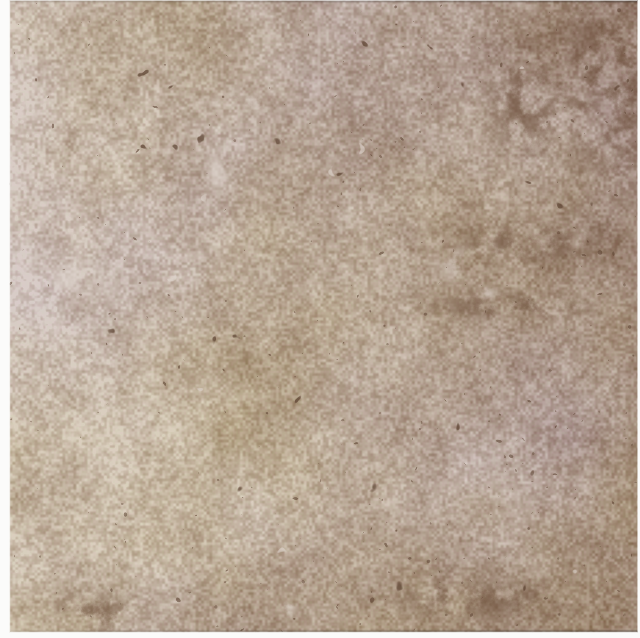
This texture is drawn by a Shadertoy shader. Its source:

```glsl
#define PAPER_DARK vec3(0.545, 0.440, 0.355)
#define PAPER_LIGHT vec3(0.800, 0.745, 0.690)
#define STAIN_COLOR vec3(0.41, 0.29, 0.21)
#define SCUFF_COLOR vec3(0.86, 0.82, 0.79)
#define MARGIN_COLOR vec3(0.985, 0.985, 0.98)
#define GRAIN_SCALE 230.0
#define GRAIN_STRENGTH 0.52
#define CLOUD_STRENGTH 0.85
#define PAPER_MIN vec2(0.0156, 0.0095)
#define PAPER_MAX vec2(0.9960, 0.9990)

float hash(vec2 p) {
    vec3 q = fract(p.xyx * 0.1031);
    q += dot(q, q.yzx + 33.33);
    return fract((q.x + q.y) * q.z);
}

float noise(vec2 p) {
    vec2 i = floor(p), f = fract(p);
    f = f * f * (3.0 - 2.0 * f);
    vec2 e = vec2(1.0, 0.0);
    return mix(mix(hash(i), hash(i + e), f.x),
               mix(hash(i + e.yx), hash(i + e.xx), f.x), f.y);
}

float fbm(vec2 p) {
    float sum = 0.0, amp = 0.52;
    for (int i = 0; i < 5; i++) {
        sum += amp * noise(p);
        p = mat2(1.6, 1.2, -1.2, 1.6) * p + 17.3;
        amp *= 0.5;
    }
    return sum;
}

// Soft elliptical patches: centre in xy, radii in zw
float patches(vec2 p, vec4 list[6]) {
    float sum = 0.0;
    for (int i = 0; i < 6; i++) {
        vec2 d = (p - list[i].xy) / list[i].zw;
        sum += exp(-dot(d, d));
    }
    return sum;
}

// Sparse ragged flecks, one at most in each cell
float flecks(vec2 p, float cells, float density, float bend, float seed) {
    vec2 g = p * cells;
    vec2 id = floor(g) + seed;
    vec2 jitter = vec2(hash(id + 3.1), hash(id + 7.7));
    vec2 q = fract(g) - mix(vec2(0.27), vec2(0.73), jitter);
    float angle = 6.2832 * hash(id + 11.3);
    q = mat2(cos(angle), sin(angle), -sin(angle), cos(angle)) * q;
    q.y += bend * q.x * q.x;
    float radius = mix(0.06, 0.17, pow(hash(id + 19.9), 2.0));
    float stretch = mix(1.0, 2.6, hash(id + 23.5));
    float d = length(q * vec2(1.0, stretch)) - radius;
    d += (noise(p * 170.0 + seed) - 0.5) * 0.14;
    float present = step(hash(id + 31.7), density);
    return present * (1.0 - smoothstep(-0.05, 0.06, d));
}

void mainImage(out vec4 fragColor, in vec2 fragCoord) {
    vec2 uv = fragCoord / iResolution.xy;
    vec2 p = uv * vec2(iResolution.x / iResolution.y, 1.0);

    vec4 stains[6] = vec4[6](
        vec4(0.82, 0.84, 0.05, 0.09), vec4(0.83, 0.62, 0.11, 0.03),
        vec4(0.76, 0.06, 0.13, 0.03), vec4(0.15, 0.04, 0.06, 0.03),
        vec4(0.80, 0.52, 0.13, 0.02), vec4(0.96, 0.88, 0.08, 0.16));
    vec4 scuffs[6] = vec4[6](
        vec4(0.38, 0.84, 0.055, 0.02), vec4(0.72, 0.585, 0.035, 0.025),
        vec4(0.12, 0.56, 0.05, 0.025), vec4(0.34, 0.73, 0.015, 0.03),
        vec4(0.45, 0.05, 0.015, 0.02), vec4(0.765, 0.54, 0.012, 0.01));

    // Light falls off to the right and towards the foot
    float tone = 0.87 - 0.17 * uv.x - 0.39 * uv.x * uv.x;
    tone += 0.12 * smoothstep(0.12, 0.0, uv.x);
    tone -= 0.16 * smoothstep(0.16, 0.02, uv.y);
    vec2 haze = (uv - vec2(0.55, 0.26)) / vec2(0.22, 0.13);
    tone += 0.13 * exp(-dot(haze, haze));

    // Mottling and paper grain
    float clouds = fbm(p * 5.0 + 4.0) - 0.5;
    float blotches = fbm(p * vec2(26.0, 19.0) + 40.0) - 0.5;
    float fine = noise(p * GRAIN_SCALE) - 0.5;
    float coarse = noise(p * GRAIN_SCALE * 0.53 + 91.0) - 0.5;
    tone += CLOUD_STRENGTH * (0.7 * clouds + 0.55 * blotches);
    tone += GRAIN_STRENGTH * (fine + 0.55 * coarse);
    vec3 color = mix(PAPER_DARK, PAPER_LIGHT, clamp(tone, -0.25, 1.2));

    // Slow drift between yellowed and mauve paper
    float hue = fbm(p * 3.5 + 70.0) - 0.5;
    color += hue * vec3(0.02, 0.03, -0.11);
    color += (hash(floor(p * 260.0) + 5.0) - 0.5) * vec3(0.012, -0.008, 0.012);

    // Brown stains, broken up by the paper
    float ragged = smoothstep(0.36, 0.68, fbm(p * 42.0 + 12.0));
    color = mix(color, STAIN_COLOR, 0.62 * min(patches(p, stains), 1.0) * ragged);

    // Pale scuffs and thin curved scrapes
    float worn = smoothstep(0.32, 0.58, fbm(p * 30.0 + 55.0));
    float scuff = 0.75 * min(patches(p, scuffs), 1.0) * worn;
    scuff = max(scuff, 0.65 * flecks(p, 24.0, 0.016, 3.0, 200.0));
    color = mix(color, SCUFF_COLOR, scuff);

    // Dark specks, denser near the right and the foot
    float wear = 0.5 + 0.6 * uv.x + 0.6 * smoothstep(0.3, 0.0, uv.y);
    float specks = 0.70 * flecks(p, 20.0, 0.05 * wear, 0.5, 0.0);
    specks = max(specks, 0.55 * flecks(p, 44.0, 0.07 * wear, 0.0, 60.0));
    specks = max(specks, 0.40 * flecks(p + 0.013, 75.0, 0.06 * wear, 0.0, 130.0));
    color = mix(color, STAIN_COLOR * 0.85, specks);

    // Shaded rim and white margin
    vec2 inset = min(uv - PAPER_MIN, PAPER_MAX - uv);
    float rim = smoothstep(0.005, 0.0, inset.y) * mix(0.1, 0.35, uv.x);
    color *= 1.0 - rim;
    float soft = 1.0 / iResolution.y;
    float sheet = smoothstep(-soft, soft, min(inset.x, inset.y));
    fragColor = vec4(mix(MARGIN_COLOR, color, sheet), 1.0);
}
```
